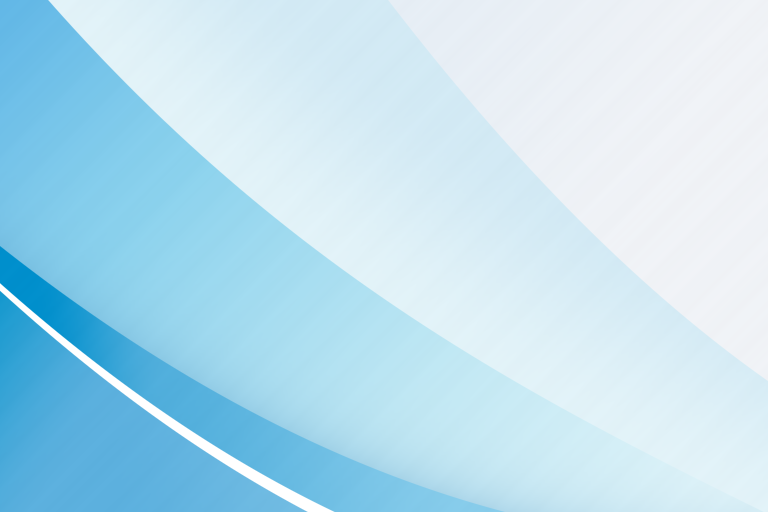
A Shadertoy shader for this background:

```glsl
#define SHADOW_WIDTH 0.055
#define SHADOW_STRENGTH 0.30
#define SHEEN_WIDTH 0.36
#define STREAK_AMOUNT 0.0025
#define LINE_HALF_WIDTH 0.0055
#define LINE_TAPER 0.010

// Signed distance to a falling cubic arc; positive lies above it.
float arcDistance(vec2 p, vec2 start, vec3 k) {
    float t = p.x - start.x;
    float height = start.y - t * (k.x - t * (k.y - t * k.z));
    float slope = -k.x + t * (2.0 * k.y - 3.0 * t * k.z);
    return (p.y - height) / sqrt(1.0 + slope * slope);
}

// Smooth coverage of the side where the distance is positive.
float cover(float dist) {
    float pixel = 1.0 / iResolution.y;
    return smoothstep(-0.7 * pixel, 0.7 * pixel, dist);
}

// Fine diagonal brushing from layered sines.
float streaks(float q) {
    return sin(q * 61.0) + 0.6 * sin(q * 137.0 + 1.3) + 0.4 * sin(q * 263.0 + 0.7);
}

// Wide blue sweep, paler toward the lower right.
vec3 blueSweep(float q, float edge) {
    vec3 color = mix(vec3(0.37, 0.71, 0.90), vec3(0.55, 0.825, 0.93), smoothstep(-0.15, 0.8, q));
    color = mix(color, vec3(0.76, 0.91, 0.955), clamp((q - 0.7) / 0.9, 0.0, 1.0));
    color = mix(color, vec3(0.88, 0.955, 0.975), clamp((q - 1.6) / 0.75, 0.0, 1.0));
    float shadow = SHADOW_STRENGTH * exp(-max(edge, 0.0) / SHADOW_WIDTH);
    return mix(color, vec3(0.36, 0.63, 0.80), shadow);
}

// Saturated band that fades along its length.
vec3 deepBand(float x) {
    vec3 color = mix(vec3(0.0, 0.56, 0.80), vec3(0.31, 0.68, 0.86), smoothstep(0.06, 0.32, x));
    return mix(color, vec3(0.53, 0.80, 0.92), smoothstep(0.25, 0.95, x));
}

void mainImage(out vec4 fragColor, in vec2 fragCoord) {
    vec2 p = fragCoord / iResolution.y;
    float diagonal = p.x + 1.0 - p.y;

    float outerArc = arcDistance(p, vec2(0.758, 1.0), vec3(1.302, 0.403, 0.0));
    float middleArc = arcDistance(p, vec2(0.094, 1.0), vec3(1.135, 0.44, 0.10));
    float innerArc = arcDistance(p, vec2(0.0, 0.5195), vec3(0.79, 0.267, 0.0));
    float lineArc = arcDistance(p, vec2(0.0, 0.4395), vec3(0.90, 0.317, 0.0));

    // Lower left corner, deepest beside the line at the left
    float corner = smoothstep(-0.10, 0.24, p.x - 0.55 * lineArc);
    vec3 color = mix(vec3(0.0, 0.57, 0.79), vec3(0.36, 0.69, 0.87), corner);
    color = mix(color, vec3(0.45, 0.74, 0.89), smoothstep(0.2, 0.65, p.x));

    // Blue bands
    color = mix(color, deepBand(p.x), cover(lineArc));
    color = mix(color, blueSweep(diagonal, innerArc), cover(innerArc));

    // Pale bands with a bright lower sheen
    float sheen = smoothstep(0.0, SHEEN_WIDTH, middleArc);
    vec3 pale = mix(vec3(0.885, 0.95, 0.972), vec3(0.825, 0.916, 0.958), sheen);
    color = mix(color, pale, cover(middleArc));
    vec3 mist = mix(vec3(0.902, 0.932, 0.960), vec3(0.940, 0.950, 0.965),
                    smoothstep(0.75, 1.8, diagonal + 0.3 * outerArc));
    color = mix(color, mist, cover(outerArc));

    // Surface brushing and the tapered white line
    color += STREAK_AMOUNT * streaks(diagonal);
    float halfWidth = LINE_HALF_WIDTH + LINE_TAPER * p.x;
    color = mix(color, vec3(1.0), cover(halfWidth - abs(lineArc)));

    fragColor = vec4(clamp(color, 0.0, 1.0), 1.0);
}
```
